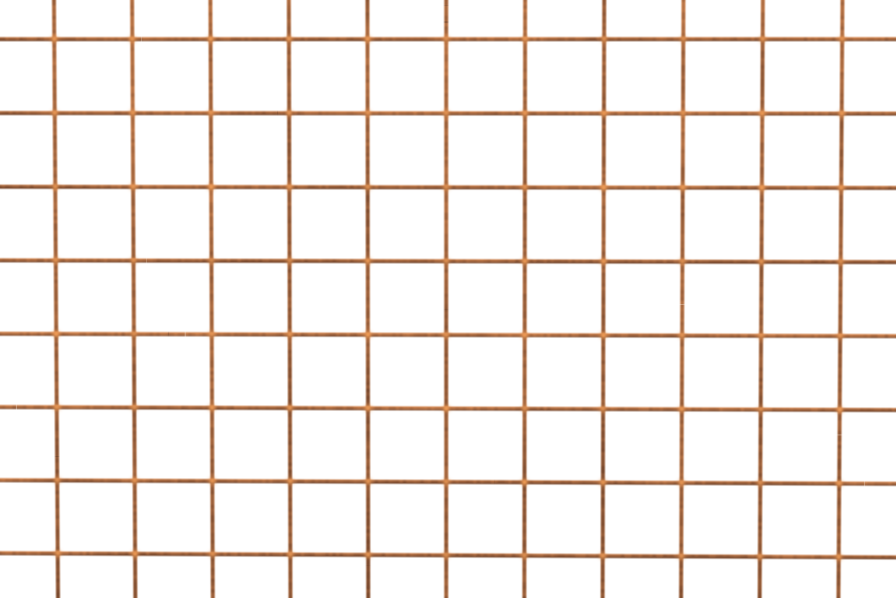
Write a Shadertoy shader that draws this pattern.

```glsl
// A copper wire mesh on white: 11 upright and 8 level wires, slightly splayed.
// Each pixel finds its nearest wire in both directions; the wires are shaded
// across their width, streaked along their length, and soldered at the joints.

const vec3 WHITE = vec3(1.0);
const vec3 BROWN = vec3(0.48, 0.29, 0.18);
const vec3 COPPER = vec3(0.83, 0.53, 0.32);
const vec3 SOLDER = vec3(0.94, 0.61, 0.33);
const float HALF_WIDTH = 0.0034;   // in canvas heights
const float SOFTNESS = 0.0024;

float hash(vec2 p) {
    return fract(sin(dot(p, vec2(127.1, 311.7))) * 43758.5453);
}

// Smooth noise along one wire
float streak(float along, float seed) {
    float cell = floor(along);
    float f = fract(along);
    f = f * f * (3.0 - 2.0 * f);
    return mix(hash(vec2(cell, seed)), hash(vec2(cell + 1.0, seed)), f);
}

// Signed distance to the nearest upright wire, and its index
vec2 nearestColumn(vec2 uv, float aspect) {
    vec2 best = vec2(1e3, 0.0);
    for (int i = -5; i <= 5; i++) {
        float k = float(i);
        float x = 0.498 + k * mix(0.0871, 0.0880, uv.y) + 0.00009 * k * k;
        float d = (uv.x - x) * aspect;
        if (abs(d) < abs(best.x)) best = vec2(d, k);
    }
    return best;
}

// Signed distance to the nearest level wire, and its index from the top
vec2 nearestRow(vec2 uv) {
    vec2 best = vec2(1e3, 0.0);
    for (int i = 0; i < 8; i++) {
        float k = float(i);
        float depth = 0.0654 + k * mix(0.1228, 0.1238, uv.x) + 0.00012 * k * (7.0 - k);
        float d = uv.y - (1.0 - depth);
        if (abs(d) < abs(best.x)) best = vec2(d, k);
    }
    return best;
}

float coverage(float d, float soft) {
    return 1.0 - smoothstep(HALF_WIDTH - soft, HALF_WIDTH + soft, abs(d));
}

// Metal colour from the light it catches, with streaks and rare chips
vec3 metal(float light, float along, float seed) {
    float tone = 0.22 * (hash(vec2(seed, 3.7)) - 0.5);
    float wear = 0.30 * (streak(along * 9.0, seed) - 0.5);
    float grain = 0.28 * (streak(along * 170.0, seed + 50.0) - 0.5);
    vec3 col = mix(BROWN, COPPER, clamp(light + tone + wear + grain, 0.0, 1.0));
    float chip = smoothstep(0.985, 1.0, streak(along * 110.0, seed + 90.0));
    float pale = step(0.5, hash(vec2(floor(along * 10.0), seed)));
    return mix(col, mix(BROWN * 0.7, vec3(0.95, 0.87, 0.80), pale), 0.5 * chip);
}

void mainImage(out vec4 fragColor, in vec2 fragCoord) {
    vec2 uv = fragCoord / iResolution.xy;
    float aspect = iResolution.x / iResolution.y;
    float soft = max(SOFTNESS, 0.7 / iResolution.y);

    vec2 column = nearestColumn(uv, aspect);
    vec2 row = nearestRow(uv);
    float columnCover = coverage(column.x, soft);
    float rowCover = coverage(row.x, soft);

    // Uprights have bright rims and darken downward; levels are lit from above
    float rim = clamp(abs(column.x) / HALF_WIDTH, 0.0, 1.0);
    float columnLight = 0.30 + 0.25 * rim + 0.30 * (uv.y - 0.5);
    float rowLight = 0.48 + 0.48 * clamp(row.x / HALF_WIDTH, -1.0, 1.0);
    vec3 columnColor = metal(columnLight, uv.y, column.y + 20.0);
    vec3 rowColor = metal(rowLight, uv.x * aspect, row.y + 40.0);

    vec3 col = mix(WHITE, columnColor, columnCover);
    col = mix(col, rowColor, rowCover);

    // Warm solder beads at the crossings
    vec2 toJoint = vec2(column.x, row.x) / 0.0058;
    float strength = 0.65 + 0.3 * hash(vec2(column.y, row.y));
    col = mix(col, SOLDER, strength * exp(-dot(toJoint, toJoint)));

    fragColor = vec4(col, 1.0);
}
```
